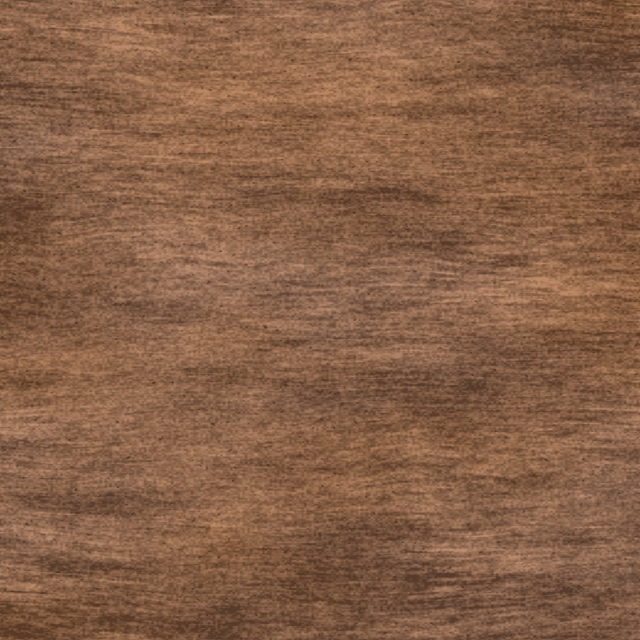
Reproduce this texture procedurally as a WebGL 2 fragment shader.

```glsl
#version 300 es
precision highp float;

uniform vec2 u_resolution;
out vec4 fragColor;

float hash(ivec2 cell, uint seed) {
    uvec2 q = uvec2(cell) * uvec2(1597u, 3571u) + seed * 7919u;
    uint h = (q.x ^ (q.y << 15)) * 747796405u + q.y;
    h = ((h >> ((h >> 28) + 4u)) ^ h) * 277803737u;
    h = (h >> 22) ^ h;
    return float(h >> 8) / 16777216.0;
}

float noise(vec2 p, uint seed) {
    ivec2 i = ivec2(floor(p));
    vec2 f = fract(p);
    f = f * f * (3.0 - 2.0 * f);
    float low = mix(hash(i, seed), hash(i + ivec2(1, 0), seed), f.x);
    float high = mix(hash(i + ivec2(0, 1), seed), hash(i + ivec2(1, 1), seed), f.x);
    return mix(low, high, f.y);
}

float fbm(vec2 p, uint seed) {
    float sum = 0.0, weight = 0.5;
    for (int k = 0; k < 4; k++) {
        sum += weight * noise(p, seed + uint(k));
        p = p * 2.1 + 3.7;
        weight *= 0.5;
    }
    return sum / 0.9375;
}

// Small dark pits of varied size and slant, at most one per grid cell
float pores(vec2 p, float cells, uint seed) {
    vec2 g = p * cells;
    ivec2 cell = ivec2(floor(g));
    vec2 centre = 0.2 + 0.6 * vec2(hash(cell, seed), hash(cell, seed + 1u));
    vec2 offset = (fract(g) - centre) / cells;
    offset.y += offset.x * (hash(cell, seed + 4u) - 0.5);
    float size = hash(cell, seed + 2u);
    float radius = mix(0.0006, 0.0021, size * size);
    float d = length(offset * vec2(0.65, 1.0));
    float strength = smoothstep(0.6, 1.0, hash(cell, seed + 3u));
    return strength * (1.0 - smoothstep(radius * 0.4, radius + 0.0009, d));
}

void main() {
    vec2 p = gl_FragCoord.xy / min(u_resolution.x, u_resolution.y);
    vec2 uv = gl_FragCoord.xy / u_resolution;

    // Gently bend the grain
    vec2 w = p;
    w.y += 0.034 * (noise(p * vec2(3.0, 6.0), 11u) - 0.5);
    w.y += 0.009 * (noise(p * vec2(11.0, 17.0), 12u) - 0.5);

    // Broad stain, long streaks and fine fibres
    float tone = 0.47;
    tone += 0.80 * (fbm(w * vec2(3.5, 7.5), 21u) - 0.5);
    tone += 0.68 * (fbm(w * vec2(6.0, 36.0), 31u) - 0.5);
    float fibreStrength = mix(0.25, 0.8, noise(p * vec2(4.0, 9.0), 41u));
    tone += fibreStrength * (noise(w * vec2(20.0, 215.0), 42u) - 0.5);
    tone += 0.38 * (noise(w * vec2(60.0, 330.0), 43u) - 0.5);

    // Dark smears, bright threads and thin dark scratches
    float smear = fbm(w * vec2(4.5, 19.0), 51u);
    tone -= 0.30 * smoothstep(0.58, 0.78, smear);
    float thread = noise(w * vec2(13.0, 210.0), 61u);
    tone += 0.30 * smoothstep(0.78, 0.94, thread) * fibreStrength * 1.6;
    float scratch = noise(w * vec2(17.0, 180.0), 62u);
    tone -= 0.24 * smoothstep(0.80, 0.95, scratch);

    // Speckle and pits
    tone += 0.62 * (noise(p * vec2(260.0, 340.0), 71u) - 0.5);
    tone += 0.26 * (noise(p * vec2(120.0, 170.0), 72u) - 0.5);
    for (int k = 0; k < 2; k++) {
        tone -= 0.6 * pores(p + 0.013 * float(k), 37.0 + 32.0 * float(k), 81u + 8u * uint(k));
    }

    // Light falls on the upper middle and fades to the edges
    tone += 0.16 * (1.0 - smoothstep(0.0, 0.45, length((uv - vec2(0.4, 0.77)) * vec2(0.6, 1.0))));
    tone -= 0.14 * smoothstep(0.42, 0.75, length(uv - 0.5));

    // Brown ramp, drifting between grey and orange
    tone = clamp(tone, -0.2, 1.25);
    vec3 wood = mix(vec3(0.40, 0.272, 0.192), vec3(0.67, 0.488, 0.365), tone);
    float warmth = fbm(w * vec2(3.0, 7.0), 91u) - 0.5 + 0.2 * (uv.y - 0.5);
    wood += vec3(0.025, -0.015, -0.07) * warmth;
    fragColor = vec4(wood, 1.0);
}
```
